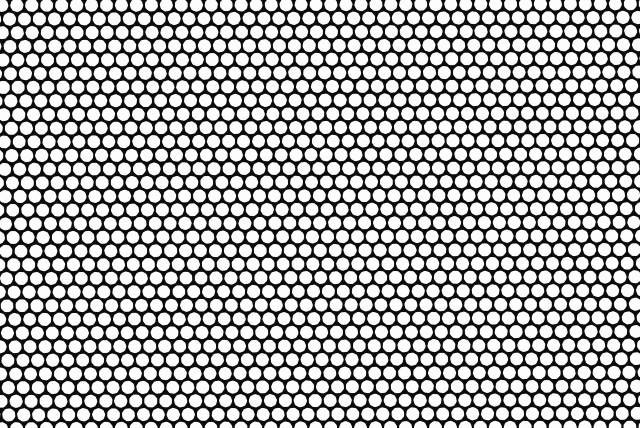
Write a Shadertoy shader that draws this pattern.

```glsl
// Staggered rows of slightly uneven white dots on a near-black ground.

// Lengths are in canvas heights; p = 0 is the canvas centre.
const float ROWS = 31.35;                        // rows down the canvas
const vec2  PITCH = vec2(0.03496, 1.0 / ROWS);   // dot spacing: along row, between rows
const vec2  ORIGIN = vec2(-0.0186, 0.0107);      // centre of the dot in cell (0, 0)
const float LEAN = 0.017;                        // leftward drift of the columns going up
const float RISE = 0.0026;                       // upward slope of the rows
const float RADIUS = 0.01508;
const float RADIUS_VARIATION = 0.00025;
const float POSITION_JITTER = 0.0005;
const float EDGE_WOBBLE = 0.00025;
const float EDGE_LOBES = 8.0;
const float SOFTNESS = 0.0006;                   // edge blur added to one pixel
const vec3  PAPER = vec3(0.992);
const vec3  INK = vec3(0.046, 0.042, 0.042);
const float TAU = 6.2831853;

float hash(vec2 cell) {
    return fract(sin(dot(cell, vec2(127.1, 311.7))) * 43758.5453);
}

// Signed distance to one dot with its own size, offset and uneven rim.
float dotDistance(vec2 p, vec2 cell) {
    vec2 jitter = vec2(hash(cell + 3.7), hash(cell + 9.2)) - 0.5;
    vec2 d = p - jitter * POSITION_JITTER;
    float radius = RADIUS + (hash(cell) - 0.5) * 2.0 * RADIUS_VARIATION;
    float phase = TAU * hash(cell + 17.3);
    float wobble = EDGE_WOBBLE * sin(EDGE_LOBES * atan(d.y, d.x) + phase);
    return length(d) - radius - wobble;
}

// Signed distance to the nearest dot, taken from the rows above and below.
float dotField(vec2 p) {
    float nearest = 1.0;
    float firstRow = floor(p.y / PITCH.y);
    for (int k = 0; k < 2; k++) {
        float row = firstRow + float(k);
        float stagger = 0.5 * mod(row, 2.0);
        float column = floor(p.x / PITCH.x - stagger + 0.5);
        vec2 center = vec2(column + stagger, row) * PITCH;
        nearest = min(nearest, dotDistance(p - center, vec2(column, row)));
    }
    return nearest;
}

void mainImage(out vec4 fragColor, in vec2 fragCoord) {
    vec2 p = (fragCoord - 0.5 * iResolution.xy) / iResolution.y - ORIGIN;

    // Undo the slight skew of the lattice.
    vec2 lattice = vec2(p.x + LEAN * p.y, p.y - RISE * p.x);

    float halfEdge = 0.5 * (1.0 / iResolution.y + SOFTNESS);
    float ink = smoothstep(-halfEdge, halfEdge, dotField(lattice));
    fragColor = vec4(mix(PAPER, INK, ink), 1.0);
}
```
